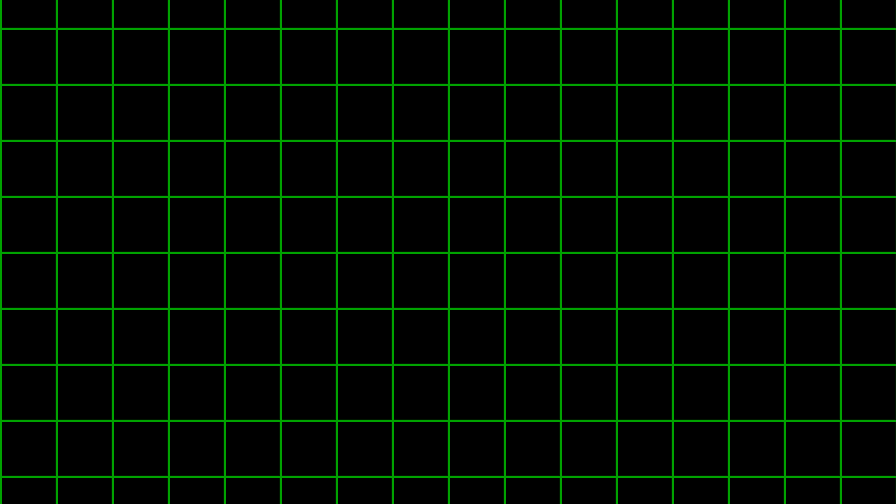
Give the GLSL for this pattern, as a Shadertoy shader.

```glsl
// Thin green square grid on black, 16 cells across and 9 down, tiling seamlessly.

const vec2 CELLS = vec2(16.0, 9.0);
const vec2 LINE_CENTER = vec2(0.0166, 0.4834); // position inside a cell
const float HALF_WIDTH = 0.01906;              // in cell units
const vec3 BACKGROUND = vec3(0.0);
const vec3 LINE_COLOR = vec3(0.0, 0.64, 0.0);

// Wrapped distance to the nearest line on each axis, in cells
vec2 lineDistance(vec2 cellPos, vec2 center) {
    return abs(fract(cellPos - center + 0.5) - 0.5);
}

// Share of a pixel covered by a line, per axis
vec2 lineCoverage(vec2 dist, float halfWidth, vec2 pixel) {
    vec2 edge = (halfWidth - dist) / pixel + 0.5;
    vec2 fullest = min(vec2(1.0), 2.0 * halfWidth / pixel);
    return clamp(edge, vec2(0.0), fullest);
}

void mainImage(out vec4 fragColor, in vec2 fragCoord) {
    vec2 pixel = CELLS / iResolution.xy; // pixel size in cells
    vec2 cellPos = fragCoord * pixel;

    vec2 coverage = lineCoverage(lineDistance(cellPos, LINE_CENTER), HALF_WIDTH, pixel);
    float grid = max(coverage.x, coverage.y);

    fragColor = vec4(mix(BACKGROUND, LINE_COLOR, grid), 1.0);
}
```
